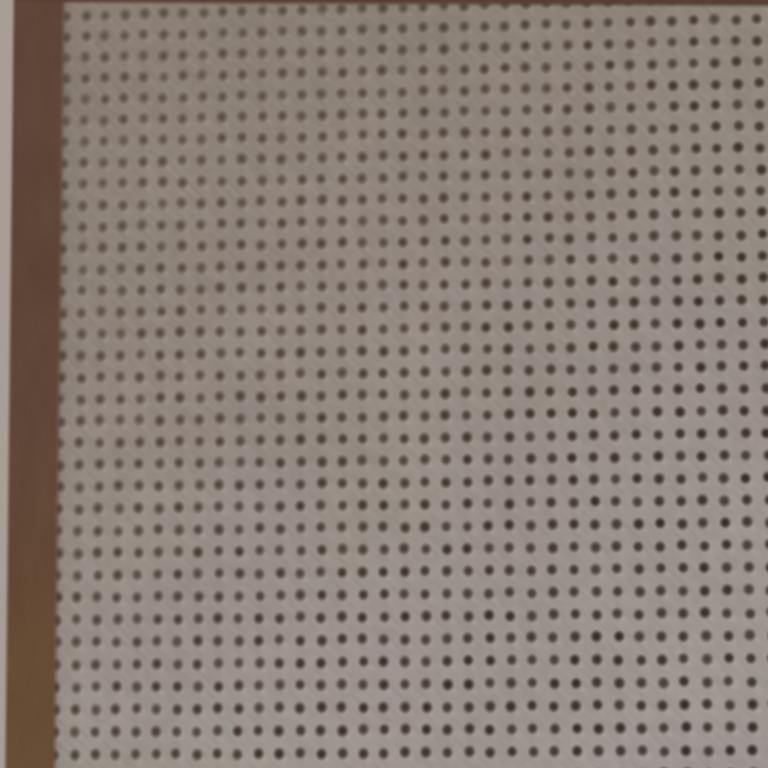
A Shadertoy shader for this texture:

```glsl
// Perforated board in slight perspective, with a brown frame on the left and top.

const vec3 BOARD_SHADE = vec3(0.535, 0.490, 0.450);
const vec3 BOARD_LIGHT = vec3(0.620, 0.590, 0.572);
const vec3 HOLE_DARK   = vec3(0.220, 0.175, 0.150);
const vec3 HOLE_FADED  = vec3(0.340, 0.280, 0.235);
const vec3 FRAME_UPPER = vec3(0.370, 0.270, 0.215);
const vec3 FRAME_LOWER = vec3(0.400, 0.300, 0.205);
const vec3 WALL        = vec3(0.660, 0.620, 0.585);

float hash(vec2 p) {
    vec3 q = fract(vec3(p.xyx) * 0.1031);
    q += dot(q, q.yzx + 33.33);
    return fract((q.x + q.y) * q.z);
}

float noise(vec2 p) {
    vec2 i = floor(p), f = fract(p);
    f = f * f * (3.0 - 2.0 * f);
    return mix(mix(hash(i), hash(i + vec2(1, 0)), f.x),
               mix(hash(i + vec2(0, 1)), hash(i + vec2(1, 1)), f.x), f.y);
}

float fbm(vec2 p) {
    float sum = 0.0, gain = 0.5;
    for (int i = 0; i < 4; i++) {
        sum += gain * noise(p);
        p = p * 2.03 + 7.1;
        gain *= 0.5;
    }
    return sum;
}

// Canvas position (y down) to hole coordinates; holes sit on whole numbers
vec2 boardGrid(vec2 p) {
    float dx = p.x - 0.4453;
    float w = p.y - 0.5;
    float col = dx * (1.0 - 0.045 * w);
    float tilt = 0.0207 * w - 0.0167;
    float row = w - tilt * dx;
    return vec2(col * (37.45 - 2.2 * col) + 13.0,
                row * (35.07 - 1.5 * row) + 0.493);
}

// Board surface: broad light falloff, mottling and fine diagonal grain
vec3 boardColor(vec2 p, float light) {
    vec3 color = mix(BOARD_SHADE, BOARD_LIGHT, light);
    color += 0.035 * (fbm(p * 9.0) - 0.47);
    vec2 along = vec2(p.x + p.y, p.x - p.y);
    color += 0.030 * (noise(along * vec2(45.0, 130.0)) - 0.5);
    color += vec3(0.012, -0.004, 0.014) * (noise(p * 6.0 + 20.0) - 0.5);
    return color;
}

// One soft hole per cell, varied in place, size and depth
vec3 drawHole(vec3 base, vec2 grid, float focus) {
    vec2 id = floor(grid + 0.5);
    vec2 jitter = vec2(hash(id + 3.7), hash(id + 41.3)) - 0.5;
    vec2 q = grid - id - 0.08 * jitter;
    float size = mix(0.94, 1.06, hash(id + 17.0));
    float soft = mix(0.19, 0.14, focus);
    float d = length(q) / size;
    float hole = 1.0 - smoothstep(0.205 - soft, 0.205 + soft, d);
    float depth = mix(0.78, 1.0, hash(id + 71.0)) * mix(0.86, 1.0, focus);
    float glint = exp(-40.0 * dot(q - 0.27, q - 0.27));
    vec3 ink = mix(HOLE_FADED, HOLE_DARK, focus);
    return mix(base + 0.022 * glint, ink, hole * depth);
}

// Painted wood with faint lengthwise grain
vec3 frameColor(vec2 p) {
    vec3 color = mix(FRAME_UPPER, FRAME_LOWER, smoothstep(0.5, 0.95, p.y));
    color += 0.035 * (fbm(p * vec2(50.0, 14.0)) - 0.47);
    return color;
}

void mainImage(out vec4 fragColor, in vec2 fragCoord) {
    vec2 p = fragCoord / iResolution.xy;
    p.y = 1.0 - p.y;

    // Light and sharpness grow toward the lower right
    float light = smoothstep(-0.1, 1.15, 0.35 * p.x + 0.75 * p.y);
    float focus = smoothstep(0.1, 1.1, 0.75 * p.x + 0.6 * p.y);

    vec3 color = drawHole(boardColor(p, light), boardGrid(p), focus);

    // Left frame with a thin shadow, leaning slightly
    float inner = mix(0.083, 0.071, p.y);
    float outer = mix(0.018, 0.007, p.y);
    color *= 1.0 - 0.10 * exp(-max(p.x - inner, 0.0) * 120.0);
    vec3 frame = frameColor(p);
    color = mix(frame, color, smoothstep(-0.005, 0.005, p.x - inner));

    // Top frame sliver
    float topEdge = mix(0.002, 0.007, p.x);
    color = mix(frame * 0.92, color, smoothstep(-0.004, 0.005, p.y - topEdge));

    // Pale wall beyond the frame
    color = mix(WALL, color, smoothstep(-0.004, 0.004, p.x - outer));

    fragColor = vec4(color, 1.0);
}
```
